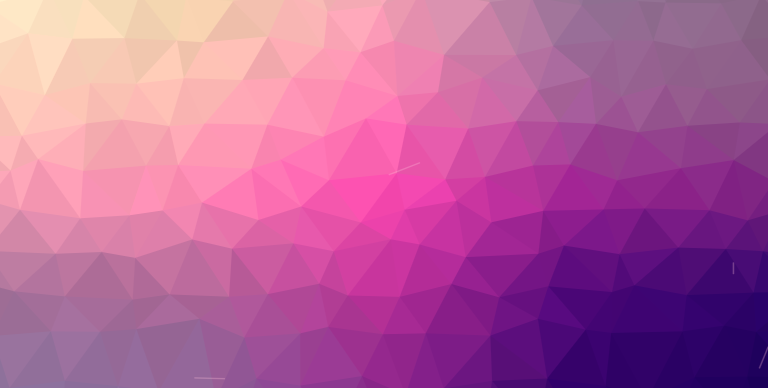
Write a Shadertoy shader that draws this background.

```glsl
// Low-poly backdrop: a staggered, jittered grid is split into flat triangles.
// Each facet takes one tone from a smooth field running from cream through
// hot pink to mauve and deep indigo, with a few faint glints on top.

const vec2 GRID = vec2(16.0, 9.0);

float hash(vec2 p) {
    return fract(sin(dot(p, vec2(127.1, 311.7))) * 43758.5453);
}

float cross2(vec2 a, vec2 b) {
    return a.x * b.y - a.y * b.x;
}

// Five evenly spaced colour stops, t from 0 to 1
vec3 ramp(float t, vec3 a, vec3 b, vec3 c, vec3 d, vec3 e) {
    t *= 4.0;
    vec3 col = mix(a, b, clamp(t, 0.0, 1.0));
    col = mix(col, c, clamp(t - 1.0, 0.0, 1.0));
    col = mix(col, d, clamp(t - 2.0, 0.0, 1.0));
    return mix(col, e, clamp(t - 3.0, 0.0, 1.0));
}

// Colour field: horizontal ramps blended from bottom to top
vec3 palette(vec2 uv) {
    vec3 bottom = ramp(uv.x, vec3(.56, .46, .63), vec3(.55, .40, .60),
        vec3(.55, .15, .55), vec3(.19, .00, .41), vec3(.11, .00, .36));
    vec3 lower = ramp(uv.x, vec3(.65, .44, .60), vec3(.68, .40, .59),
        vec3(.75, .19, .60), vec3(.32, .03, .49), vec3(.17, .01, .41));
    vec3 middle = ramp(uv.x, vec3(.97, .62, .71), vec3(1.0, .54, .70),
        vec3(1.0, .29, .70), vec3(.62, .14, .57), vec3(.49, .13, .51));
    vec3 upper = ramp(uv.x, vec3(1.0, .81, .72), vec3(.98, .73, .70),
        vec3(1.0, .49, .70), vec3(.64, .38, .60), vec3(.54, .35, .52));
    vec3 top = ramp(uv.x, vec3(.99, .92, .79), vec3(.96, .85, .68),
        vec3(.97, .65, .72), vec3(.58, .45, .59), vec3(.54, .41, .53));
    return ramp(uv.y, bottom, lower, middle, upper, top);
}

// Grid vertex: alternate rows shift sideways, the lowest rows sit higher
vec2 vertex(vec2 id) {
    vec2 r = vec2(hash(id), hash(id + 37.3)) - 0.5;
    float row = max(id.y, 0.0);
    vec2 shift = vec2(0.5 * mod(id.y + 1.0, 2.0), 0.42 * row * exp(1.0 - row));
    return id + shift + r * vec2(0.6, 0.56);
}

// Distance inside the edge from a to b, positive on its left
float edge(vec2 p, vec2 a, vec2 b) {
    return cross2(b - a, p - a) / length(b - a);
}

// Facet colour in rgb, multiplied by its antialiased coverage in a
vec4 facet(vec2 p, vec2 a, vec2 b, vec2 c, float pixel) {
    float inside = min(edge(p, a, b), min(edge(p, b, c), edge(p, c, a)));
    float cover = clamp(0.5 + inside / pixel, 0.0, 1.0);
    vec2 centre = (a + b + c) / 3.0;
    vec3 tone = palette(clamp(centre / GRID, 0.0, 1.0));
    tone *= 1.0 + 0.07 * (hash(centre) - 0.5);
    return vec4(tone, 1.0) * cover;
}

// Thin bright line between two canvas positions
float glint(vec2 p, vec2 a, vec2 b, float pixel) {
    a *= GRID;
    b *= GRID;
    float t = clamp(dot(p - a, b - a) / dot(b - a, b - a), 0.0, 1.0);
    return 1.0 - smoothstep(0.0, pixel + 0.008, length(p - mix(a, b, t)));
}

void mainImage(out vec4 fragColor, in vec2 fragCoord) {
    vec2 p = fragCoord / iResolution.xy * GRID;
    float pixel = GRID.y / iResolution.y;
    vec4 sum = vec4(0.0);

    // Triangles of the nearby cells
    for (int j = -1; j <= 1; j++) {
        for (int i = -1; i <= 1; i++) {
            vec2 id = floor(p) + vec2(i, j);
            vec2 a = vertex(id);
            vec2 b = vertex(id + vec2(1, 0));
            vec2 c = vertex(id + vec2(1, 1));
            vec2 d = vertex(id + vec2(0, 1));
            // Split along the diagonal that leaves the larger small half
            float splitAC = min(cross2(b - a, c - a), cross2(c - a, d - a));
            float splitBD = min(cross2(b - a, d - a), cross2(c - b, d - b));
            // Staggered rows favour the diagonal that leans less
            float lean = length(b - d) - length(c - a);
            if (min(splitAC, splitBD) > 0.1 ? lean > 0.0 : splitAC > splitBD) {
                sum += facet(p, a, b, c, pixel) + facet(p, a, c, d, pixel);
            } else {
                sum += facet(p, a, b, d, pixel) + facet(p, b, c, d, pixel);
            }
        }
    }
    vec3 col = sum.rgb / max(sum.a, 0.001);

    // Faint glints
    float shine = glint(p, vec2(.507, .550), vec2(.546, .580), pixel);
    shine += glint(p, vec2(.955, .295), vec2(.955, .322), pixel);
    shine += glint(p, vec2(.989, .052), vec2(1.0, .105), pixel);
    shine += glint(p, vec2(.254, .026), vec2(.292, .024), pixel);
    col = mix(col, vec3(1.0, .75, .85), 0.3 * min(shine, 1.0));

    fragColor = vec4(col, 1.0);
}
```
